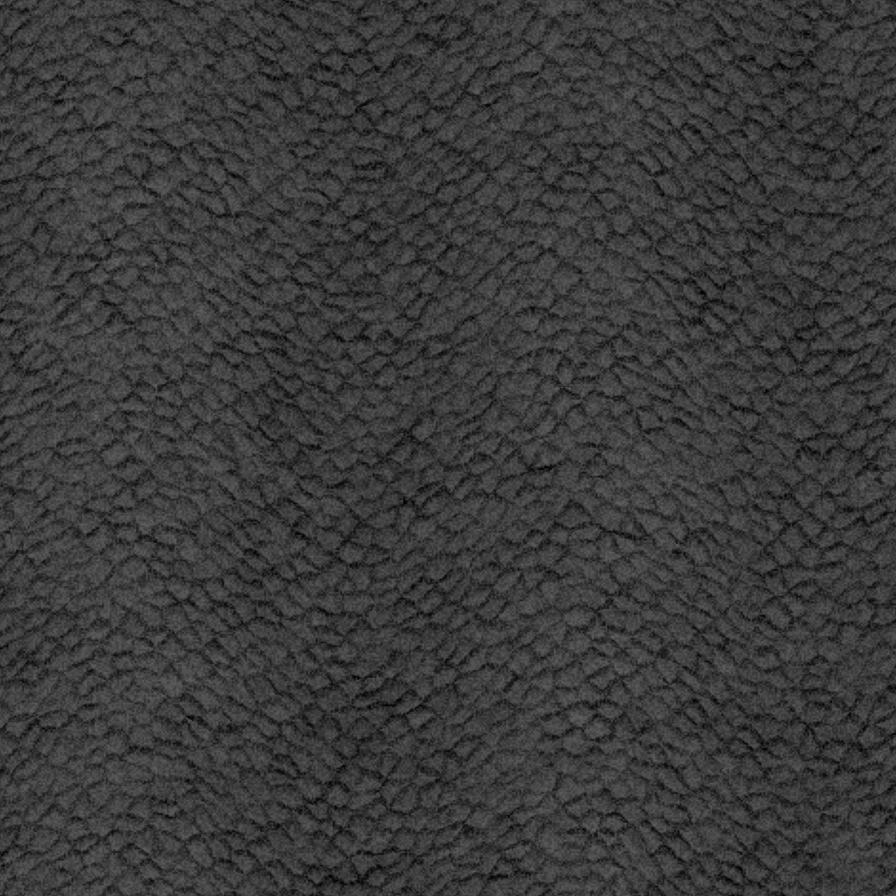
Reproduce this texture procedurally as a Shadertoy shader.

```glsl
const float TAU = 6.2831853;
const float ARCH_PERIOD = 0.51;
const float ARCH_CENTER = 0.14;
const vec2 SCALE_COUNT = vec2(31.0, 56.0);
const vec2 SCALE_ASPECT = vec2(1.0, 0.62);
const float FACE_GRAY = 0.272;
const float CREASE_DEPTH = 0.115;

vec2 hash22(vec2 p) {
    vec3 q = fract(p.xyx * vec3(0.1031, 0.1030, 0.0973));
    q += dot(q, q.yzx + 33.33);
    return fract((q.xx + q.yz) * q.zy);
}

float valueNoise(vec2 p) {
    vec2 cell = floor(p), f = fract(p);
    f = f * f * (3.0 - 2.0 * f);
    float low = mix(hash22(cell).x, hash22(cell + vec2(1, 0)).x, f.x);
    float high = mix(hash22(cell + vec2(0, 1)).x, hash22(cell + 1.0).x, f.x);
    return mix(low, high, f.y);
}

float archWave(float x) {
    return cos(TAU * (x - ARCH_CENTER) / ARCH_PERIOD);
}

// Bends level rows into repeating arches
vec2 bendRows(vec2 p, float height) {
    return vec2(p.x, p.y - height * archWave(p.x));
}

// Staggered diamond scales: x = crease mask, y = height within the scale
vec2 leatherScales(vec2 p, float jitter, float rim, float shadow) {
    vec2 home = floor(p);
    vec2 nearest = vec2(0.0), second = vec2(0.0);
    float d1 = 1e3, d2 = 1e3;
    for (int j = -2; j <= 2; j++)
    for (int i = -2; i <= 2; i++) {
        vec2 cell = home + vec2(i, j);
        vec2 site = cell + 0.5 + jitter * (hash22(cell + 71.0) - 0.5);
        site.x += 0.5 * mod(cell.y, 2.0);
        vec2 toSite = (site - p) * SCALE_ASPECT;
        float d = dot(toSite, toSite);
        if (d < d1) {
            d2 = d1; second = nearest;
            d1 = d; nearest = toSite;
        } else if (d < d2) {
            d2 = d; second = toSite;
        }
    }
    // Shadow spreads below each upper edge; lower edges stay thin
    vec2 normal = normalize(second - nearest);
    float border = dot(0.5 * (nearest + second), normal);
    float width = mix(rim, shadow, smoothstep(-0.3, 0.4, normal.y));
    float crease = 1.0 - smoothstep(0.0, width, border);
    return vec2(crease * mix(0.5, 1.0, abs(normal.y)), -nearest.y);
}

// Wrinkles stretched along the flanks of the arches
float wrinkles(vec2 p) {
    vec2 q = bendRows(p, 0.075) * vec2(32.0, 90.0);
    float patches = smoothstep(0.3, 0.75, valueNoise(p * 9.0 + 40.0));
    return (valueNoise(q) - 0.5) * mix(0.4, 1.0, patches);
}

// Fine pores in two sizes, centered on zero
float poreGrain(vec2 p) {
    return 0.7 * valueNoise(p * 470.0) + 0.3 * valueNoise(p * 230.0 + 9.0) - 0.5;
}

// Soft light along the arch crowns, with uneven broad patches
float broadLight(vec2 p) {
    float patches = 0.5 * valueNoise(p * 4.0 + 5.0) + 0.5 * valueNoise(p * 15.0 + 60.0) - 0.5;
    return 0.014 * archWave(p.x) + 0.032 * patches;
}

void mainImage(out vec4 fragColor, in vec2 fragCoord) {
    vec2 uv = fragCoord / iResolution.xy;

    // Slightly irregular scale outlines
    vec2 wobble = vec2(valueNoise(uv * 50.0), valueNoise(uv * 50.0 + 90.0)) - 0.5;
    vec2 arched = bendRows(uv, 0.040) + 0.007 * wobble;
    vec2 scales = leatherScales(arched * SCALE_COUNT + 50.0, 0.6, 0.13, 0.36);

    // Creases fade in and out and break up into pores
    float grain = poreGrain(uv);
    float strength = mix(0.4, 1.45, valueNoise(uv * 42.0 + 17.0));
    float crease = scales.x * strength * (1.0 - 0.9 * grain);

    float gray = FACE_GRAY - CREASE_DEPTH * crease;
    gray -= 0.035 * scales.y;
    gray += 0.06 * wrinkles(uv);
    gray += 0.17 * grain;
    gray += broadLight(uv);
    fragColor = vec4(vec3(gray), 1.0);
}
```
